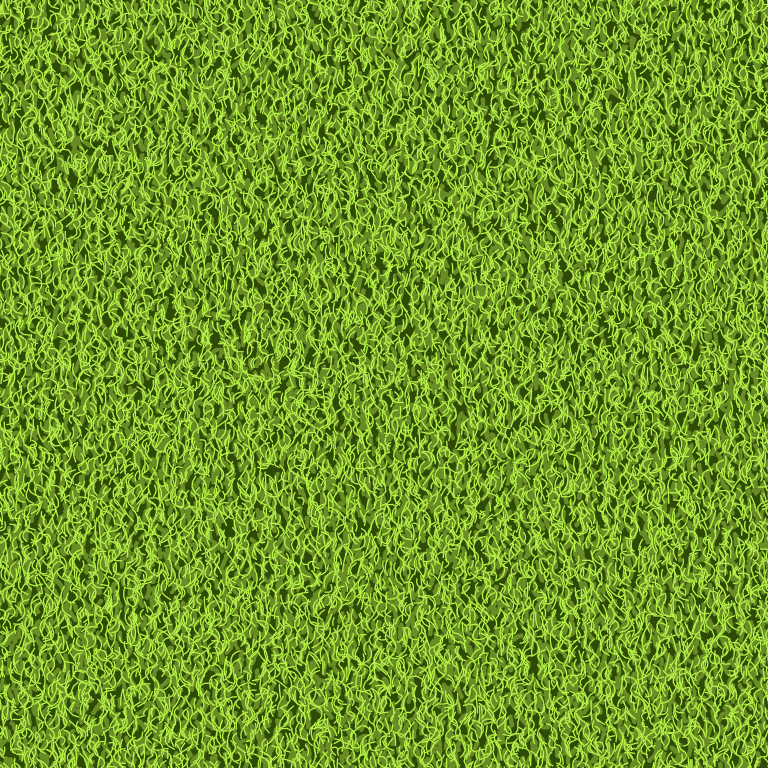
Write a WebGL 2 fragment shader that draws this texture.

```glsl
#version 300 es
precision highp float;
// Dense lawn: thin curved bright blades over broad olive blades on dark soil.

#define CELLS vec2(70.0, 50.0)              // scatter grid across the canvas
#define THIN_LAYERS 3
#define BROAD_LAYERS 2
#define THIN_LENGTH 0.020
#define BROAD_LENGTH 0.014
#define THIN_HALF_WIDTH 0.00086
#define BROAD_HALF_WIDTH 0.0029
#define LEAN 1.05                           // largest tilt from vertical, radians
#define BEND 0.45                           // sideways pull, share of the length
#define SHADOW_COLOR vec3(0.185, 0.285, 0.025)
#define OLIVE_COLOR vec3(0.415, 0.55, 0.15)
#define BRIGHT_COLOR vec3(0.72, 0.95, 0.28)

uniform vec2 u_resolution;
out vec4 fragColor;

vec3 hash3(vec2 p) {
    vec3 q = fract(p.xyx * vec3(0.1031, 0.1030, 0.0973));
    q += dot(q, q.yxz + 33.33);
    return fract((q.xxy + q.yzz) * q.zyx);
}

float gradientNoise(vec2 p) {
    vec2 cell = floor(p), f = p - cell;
    vec2 u = f * f * f * (f * (f * 6.0 - 15.0) + 10.0);
    vec4 corner;
    for (int i = 0; i < 4; i++) {
        vec2 o = vec2(i & 1, i >> 1);
        float angle = 6.28318 * hash3(cell + o).x;
        corner[i] = dot(vec2(cos(angle), sin(angle)), f - o);
    }
    return mix(mix(corner.x, corner.y, u.x), mix(corner.z, corner.w, u.x), u.y);
}

float segmentDistance(vec2 p, vec2 a, vec2 b) {
    vec2 ab = b - a, ap = p - a;
    return length(ap - ab * clamp(dot(ap, ab) / dot(ab, ab), 0.0, 1.0));
}

// Distance to a bowed blade centred on the origin
float bladeDistance(vec2 p, vec2 halfSpan, vec2 bow) {
    float nearest = 1.0;
    vec2 start = -halfSpan;
    for (int i = 1; i <= 4; i++) {
        float t = float(i) * 0.5 - 1.0;
        vec2 end = halfSpan * t + bow * (0.5 - t * t);
        if (i == 1) start = -halfSpan - bow * 0.5;
        nearest = min(nearest, segmentDistance(p, start, end));
        start = end;
    }
    return nearest;
}

// Distance to the nearest blade of one scattered layer
float layerDistance(vec2 p, float seed, float bladeLength, float bend) {
    vec2 grid = p * CELLS + seed * vec2(0.37, 0.71);
    vec2 home = floor(grid);
    float nearest = 1.0;
    for (int y = -1; y <= 1; y++) {
        for (int x = -1; x <= 1; x++) {
            vec2 cell = home + vec2(x, y);
            vec3 place = hash3(cell + seed * 19.7);
            vec3 shape = hash3(cell + seed * 31.3 + 113.0);
            vec2 offset = (grid - cell - place.xy) / CELLS;
            float size = bladeLength * mix(0.5, 1.3, place.z);
            float tilt = (shape.x + shape.y - 1.0) * LEAN;
            vec2 along = vec2(sin(tilt), cos(tilt));
            vec2 bow = vec2(along.y, -along.x) * size * bend * (shape.z - 0.5);
            nearest = min(nearest, bladeDistance(offset, along * size * 0.5, bow));
        }
    }
    return nearest;
}

// Share of a pixel covered by a stroke at the given distance
float strokeCoverage(float d, float halfWidth, float pixel) {
    float overlap = min(d + 0.5 * pixel, halfWidth) - max(d - 0.5 * pixel, -halfWidth);
    return clamp(overlap / pixel, 0.0, 1.0);
}

void main() {
    float pixel = 1.0 / min(u_resolution.x, u_resolution.y);
    vec2 p = gl_FragCoord.xy * pixel;

    // Broad blades with ragged edges
    float broad = 1.0;
    for (int i = 0; i < BROAD_LAYERS; i++)
        broad = min(broad, layerDistance(p, float(i) + 11.0, BROAD_LENGTH, BEND * 0.5));
    float ragged = gradientNoise(p * vec2(230.0, 140.0)) * 0.0016;
    float density = gradientNoise(p * 22.0) * 0.0006;
    float olive = strokeCoverage(broad, BROAD_HALF_WIDTH + ragged + density, pixel);

    // Thin blades on top
    float thin = 1.0;
    for (int i = 0; i < THIN_LAYERS; i++)
        thin = min(thin, layerDistance(p, float(i) + 1.0, THIN_LENGTH, BEND * 2.0));
    float bright = strokeCoverage(thin, THIN_HALF_WIDTH, pixel);

    vec3 color = mix(SHADOW_COLOR, OLIVE_COLOR, olive);
    fragColor = vec4(mix(color, BRIGHT_COLOR, bright), 1.0);
}
```
